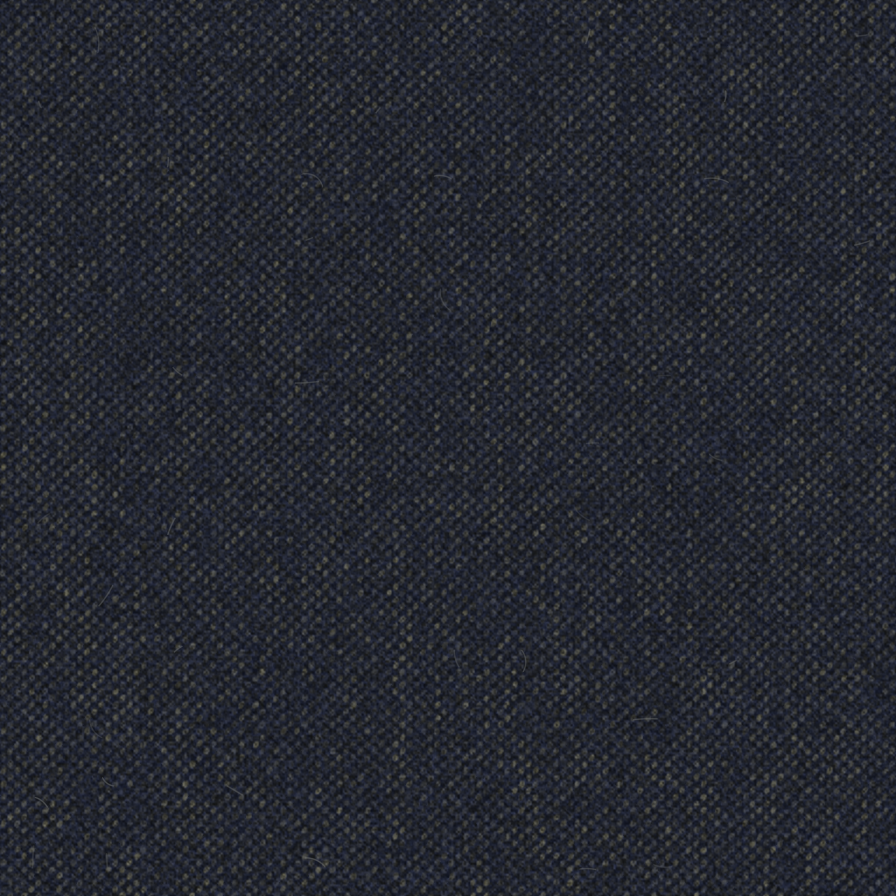
This texture is drawn by a WebGL 2 fragment shader. Its source:

```glsl
#version 300 es
precision highp float;
// Dark navy wool in a fine weave: pale warp floats stand in staggered columns
// on a blue-black ground. Hashes vary each float and warp thread, value noise
// adds fibre grain, and a few loose hairs lie on top.

#define THREADS vec2(128.0, 136.0)  // half repeats across and down
#define GRAIN_SCALE 420.0           // fibre grains per canvas
#define GRAIN_AMOUNT 1.0
#define WOBBLE 0.22                 // thread displacement, in threads
#define STREAK_AMOUNT 0.20          // brightness change between warp threads
#define HAIR_GRID 13.0
#define HAIR_CHANCE 0.25
#define HAIR_WIDTH 0.0005

uniform vec2 u_resolution;
out vec4 outColor;

const vec3 GROUND = vec3(0.092, 0.105, 0.135);
const vec3 NAVY   = vec3(0.142, 0.155, 0.212);
const vec3 OLIVE  = vec3(0.300, 0.298, 0.260);
const vec3 SLATE  = vec3(0.232, 0.240, 0.248);
const vec3 HAIR   = vec3(0.400, 0.410, 0.410);

float hash(vec2 p) {
    vec3 q = fract(vec3(p.xyx) * 0.1031);
    q += dot(q, q.yzx + 33.33);
    return fract((q.x + q.y) * q.z);
}

float noise(vec2 p) {
    vec2 i = floor(p), f = fract(p);
    f = f * f * (3.0 - 2.0 * f);
    float low = mix(hash(i), hash(i + vec2(1.0, 0.0)), f.x);
    float high = mix(hash(i + vec2(0.0, 1.0)), hash(i + 1.0), f.x);
    return mix(low, high, f.y);
}

// Soft slanted ellipse standing for one exposed piece of yarn
float yarnFloat(vec2 p, vec2 halfSize, float slant) {
    p.x -= slant * p.y;
    return 1.0 - smoothstep(0.35, 1.1, length(p / halfSize));
}

vec3 weave(vec2 uv) {
    vec2 wobble = vec2(noise(uv * 90.0), noise(uv * 90.0 + 91.0)) - 0.5;
    vec2 p = uv * THREADS + WOBBLE * wobble;

    // Every second column is shifted by half of the two-row repeat
    float column = floor(p.x);
    float shift = mod(column, 2.0);
    float row = floor((p.y + shift) * 0.5);
    vec2 id = vec2(column, row);
    vec2 local = vec2(fract(p.x) - 0.5, 2.0 * fract((p.y + shift) * 0.5) - 1.0);
    float tone = hash(id + 17.0);

    // Each warp thread has its own strength, drifting along its length
    float streak = noise(vec2(column * 0.9 + 5.0, uv.y * 9.0)) - 0.5;
    float strength = 0.30 + 0.65 * tone + 2.0 * STREAK_AMOUNT * streak;

    float warp = yarnFloat(local, vec2(0.52, 0.70), 0.18);
    float oliveShare = smoothstep(0.2, 0.8, hash(id + 53.0) + 0.4 * streak);
    vec3 warpColor = mix(SLATE, OLIVE, oliveShare);

    // Blue weft fibres show around the floats and sink into dark gaps
    float gap = smoothstep(0.55, 1.0, abs(local.y));
    float blue = (1.0 - 0.75 * gap) * (0.25 + 0.75 * noise(uv * GRAIN_SCALE * 0.6 + 60.0));
    vec3 color = mix(GROUND, NAVY, blue);
    return mix(color, warpColor, warp * clamp(strength, 0.2, 1.0));
}

// Fine fibres: two layers of noise, the second stretched along a diagonal
float fibreGrain(vec2 uv) {
    vec2 diagonal = vec2(uv.x + uv.y, (uv.x - uv.y) * 0.5);
    return 0.65 * noise(uv * GRAIN_SCALE) + 0.35 * noise(diagonal * GRAIN_SCALE * 0.8 + 31.0) - 0.5;
}

// At most one short curved hair in each cell of a coarse grid
float hairs(vec2 uv, float pixel) {
    vec2 id = floor(uv * HAIR_GRID);
    vec2 center = 0.35 + 0.3 * vec2(hash(id + 3.0), hash(id + 7.0));
    vec2 p = fract(uv * HAIR_GRID) - center;
    float angle = 6.2832 * hash(id + 11.0);
    float c = cos(angle), s = sin(angle);
    p = mat2(c, -s, s, c) * p;
    p.y -= (hash(id + 23.0) - 0.5) * 5.0 * p.x * p.x;
    float halfLength = mix(0.04, 0.18, hash(id + 29.0));
    float d = length(vec2(max(abs(p.x) - halfLength, 0.0), p.y)) / HAIR_GRID;
    float line = 1.0 - smoothstep(0.0, HAIR_WIDTH + pixel, d);
    float present = step(hash(id + 37.0), HAIR_CHANCE);
    return line * present * mix(0.2, 0.6, hash(id + 41.0));
}

void main() {
    vec2 uv = gl_FragCoord.xy / u_resolution;
    float pixel = 1.0 / min(u_resolution.x, u_resolution.y);

    vec3 color = weave(uv);
    color *= 1.0 + GRAIN_AMOUNT * fibreGrain(uv);

    // Blue and grey fibres blended through the yarn
    float tint = noise(uv * GRAIN_SCALE * 0.7 + 120.0) - 0.5;
    color += vec3(-0.018, -0.006, 0.050) * tint;

    color = mix(color, HAIR, hairs(uv, pixel));
    outColor = vec4(color, 1.0);
}
```
